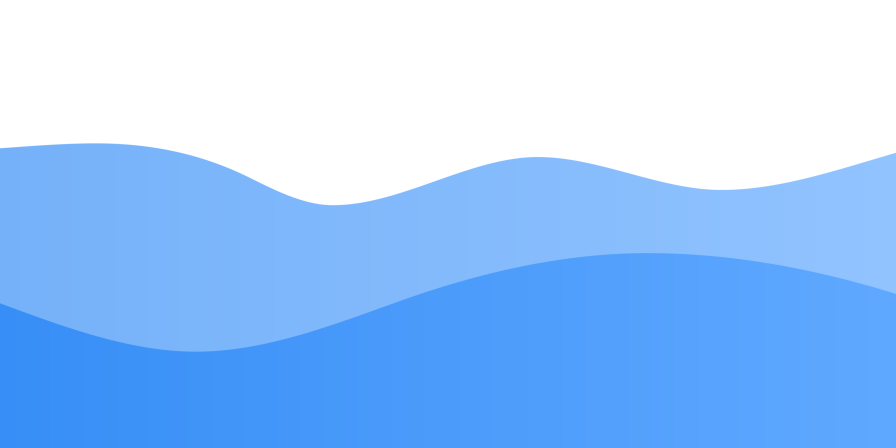
Write a WebGL 1 fragment shader that draws this background.

```glsl
precision highp float;

uniform vec2 u_resolution;

const vec3 PAPER = vec3(1.0);
const vec3 DEEP_BLUE = vec3(0.215, 0.557, 0.965);
const vec3 LIGHT_BLUE = vec3(0.375, 0.660, 1.0);
const float BACK_OPACITY = 0.69;

// Cubic through two knots, each holding x, height and slope
float hermite(float x, vec3 a, vec3 b) {
  float span = b.x - a.x;
  float t = clamp((x - a.x) / span, 0.0, 1.0);
  float s = 1.0 - t;
  float blend = t * t * (3.0 - 2.0 * t);
  return mix(a.y, b.y, blend) + span * t * s * (a.z * s - b.z * t);
}

// Replaces the height with the next segment once x passes its first knot
float extend(float height, float x, vec3 a, vec3 b) {
  return mix(height, hermite(x, a, b), step(a.x, x));
}

float backCrest(float x) {
  vec3 start = vec3(0.0, 0.669, 0.07);
  vec3 firstPeak = vec3(0.2135, 0.680, 0.0);
  vec3 descent = vec3(0.560, 0.602, -0.5);
  vec3 firstDip = vec3(0.743, 0.542, 0.0);
  vec3 secondPeak = vec3(1.2005, 0.6495, 0.0);
  vec3 secondDip = vec3(1.610, 0.576, 0.0);
  vec3 finish = vec3(2.0, 0.659, 0.29);

  float height = hermite(x, start, firstPeak);
  height = extend(height, x, firstPeak, descent);
  height = extend(height, x, descent, firstDip);
  height = extend(height, x, firstDip, secondPeak);
  height = extend(height, x, secondPeak, secondDip);
  return extend(height, x, secondDip, finish);
}

float frontCrest(float x) {
  vec3 start = vec3(0.0, 0.323, -0.37);
  vec3 dip = vec3(0.4375, 0.215, 0.0);
  vec3 climb = vec3(0.8854, 0.3255, 0.36);
  vec3 peak = vec3(1.445, 0.435, 0.0);
  vec3 finish = vec3(2.0, 0.344, -0.31);

  float height = hermite(x, start, dip);
  height = extend(height, x, dip, climb);
  height = extend(height, x, climb, peak);
  return extend(height, x, peak, finish);
}

// Smooth coverage of the area below a crest
float below(float y, float crest, float softness) {
  return smoothstep(-softness, softness, crest - y);
}

void main() {
  vec2 uv = gl_FragCoord.xy / u_resolution;
  float x = 2.0 * uv.x;
  float softness = 0.75 / u_resolution.y;

  vec3 water = mix(DEEP_BLUE, LIGHT_BLUE, uv.x);
  vec3 backWater = mix(PAPER, water, BACK_OPACITY);

  // Layers from back to front
  vec3 color = mix(PAPER, backWater, below(uv.y, backCrest(x), softness));
  color = mix(color, water, below(uv.y, frontCrest(x), softness));

  gl_FragColor = vec4(color, 1.0);
}
```
